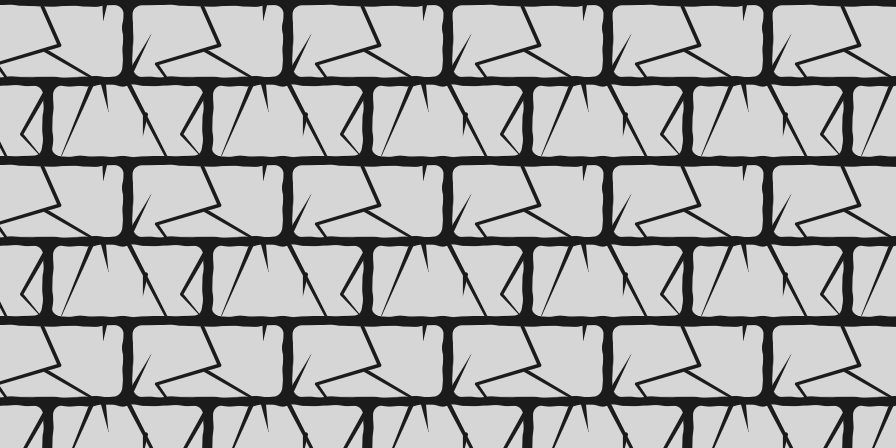
Write a WebGL 1 fragment shader that draws this pattern.

```glsl
precision highp float;
// Cracked stone bricks in running bond, flat grey on near-black mortar.
// Each brick is a rounded box with a noise-worn edge; tapered line segments
// cut its cracks, with one crack layout for even courses and one for odd.

uniform vec2 u_resolution;

#define TILES_DOWN 2.8                  // brick lengths per canvas height
#define COURSE_SHIFT 0.293              // height of the first even course
#define BRICK_HALF vec2(0.468, 0.222)   // half size, in brick lengths
#define CORNER_RADIUS 0.055
#define WEAR_DEPTH 0.016
#define WEAR_SCALE 15.0
#define CRACK 0.0115                    // half width of a long crack
#define SPIKE 0.016                     // half width at the root of a spike
#define STONE vec3(0.84)
#define MORTAR vec3(0.105)

float hash(vec2 p) {
  return fract(sin(dot(p, vec2(127.1, 311.7))) * 43758.5);
}

float valueNoise(vec2 p) {
  vec2 cell = floor(p);
  vec2 f = fract(p);
  f = f * f * (3.0 - 2.0 * f);
  float low = mix(hash(cell), hash(cell + vec2(1.0, 0.0)), f.x);
  float high = mix(hash(cell + vec2(0.0, 1.0)), hash(cell + 1.0), f.x);
  return mix(low, high, f.y);
}

float roundedBox(vec2 p, vec2 halfSize, float radius) {
  vec2 q = abs(p) - halfSize + radius;
  return length(max(q, 0.0)) + min(max(q.x, q.y), 0.0) - radius;
}

// Distance to a segment whose half width runs from wa at a to wb at b.
float taper(vec2 p, vec2 a, vec2 b, float wa, float wb) {
  vec2 ab = b - a;
  float t = clamp(dot(p - a, ab) / dot(ab, ab), 0.0, 1.0);
  return length(p - a - ab * t) - mix(wa, wb, t);
}

float evenCracks(vec2 p) {
  vec2 elbow = vec2(0.572, 0.224);
  vec2 hook = vec2(0.178, 0.107);
  float d = taper(p, vec2(0.450, 0.500), elbow, CRACK, CRACK);
  d = min(d, taper(p, elbow, hook, CRACK, 0.010));
  d = min(d, taper(p, hook, vec2(0.240, 0.020), 0.010, 0.008));
  d = min(d, taper(p, vec2(0.480, 0.193), vec2(0.790, 0.012), CRACK, 0.008));
  d = min(d, taper(p, vec2(0.855, 0.485), vec2(0.845, 0.375), SPIKE, 0.0));
  return min(d, taper(p, vec2(0.015, 0.050), vec2(0.146, 0.295), SPIKE, 0.0));
}

float oddCracks(vec2 p) {
  vec2 elbow = vec2(0.835, 0.168);
  float d = taper(p, vec2(0.275, 0.485), vec2(0.085, 0.036), 0.014, 0.002);
  d = min(d, taper(p, vec2(0.346, 0.485), vec2(0.378, 0.308), SPIKE, 0.0));
  d = min(d, taper(p, vec2(0.500, 0.490), vec2(0.738, 0.030), 0.014, 0.008));
  d = min(d, taper(p, vec2(0.609, 0.290), vec2(0.593, 0.155), SPIKE, 0.0));
  d = min(d, taper(p, vec2(0.990, 0.440), elbow, 0.014, 0.010));
  return min(d, taper(p, elbow, vec2(0.942, 0.046), 0.010, 0.003));
}

void main() {
  // Canvas to brick lengths, with a vertical joint at the centre.
  vec2 p = (gl_FragCoord.xy - vec2(0.5 * u_resolution.x, 0.0)) / u_resolution.y;
  p = p * TILES_DOWN - vec2(0.0, COURSE_SHIFT);
  float pixel = TILES_DOWN / u_resolution.y;

  // Position inside one brick; odd courses shift by half a length.
  float course = floor(p.y * 2.0);
  float odd = mod(course, 2.0);
  vec2 brick = vec2(fract(p.x + 0.5 * odd), p.y - 0.5 * course);

  // Worn outline, the same on every brick of a course type.
  float wear = valueNoise(brick * WEAR_SCALE + 37.0 * odd) - 0.5;
  float stone = roundedBox(brick - vec2(0.5, 0.25), BRICK_HALF, CORNER_RADIUS);
  stone += WEAR_DEPTH * wear;

  // Cut the cracks out of the stone.
  float crack = odd < 0.5 ? evenCracks(brick) : oddCracks(brick);
  float edge = max(stone, -crack);
  float cover = clamp(0.5 - edge / pixel, 0.0, 1.0);

  gl_FragColor = vec4(mix(MORTAR, STONE, cover), 1.0);
}
```
